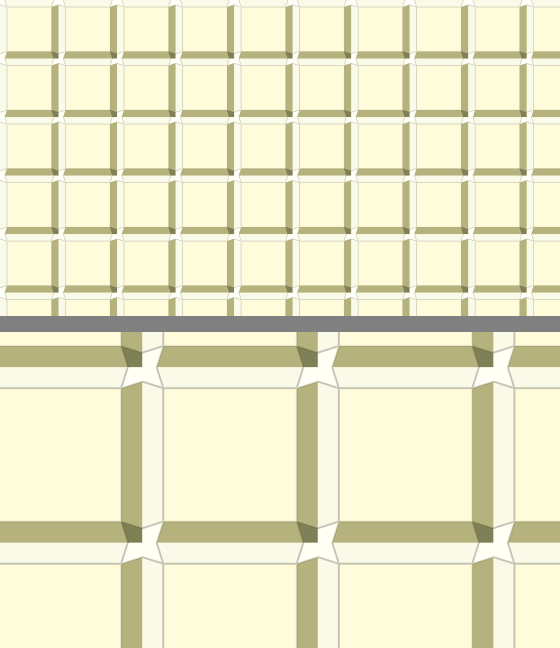
Top: the whole. Bottom: its middle third, enlarged.
This pattern is drawn by a Shadertoy shader. Its source:

```glsl
// Grid of bevelled square tiles lit from the upper left: pale face, light top
// and left bevels, olive right and bottom bevels, flared quads at the corners.
// Each cell is folded onto its nearest grid crossing; edges are box filtered.

const float ROWS = 5.4;            // tiles over the canvas height
const float BEVEL = 0.120;         // bevel width, in tiles
const float CORNER = 0.082;        // corner quad size along the tile border
const float LINE_WIDTH = 0.011;    // hairline between the facets

const vec3 FACE_COLOR = vec3(1.00, 0.99, 0.86);
const vec3 LIGHT_BEVEL = vec3(0.98, 0.98, 0.91);
const vec3 DARK_BEVEL = vec3(0.71, 0.70, 0.49);
const vec3 LIGHT_CORNER = vec3(1.00, 1.00, 0.96);
const vec3 DARK_CORNER = vec3(0.50, 0.50, 0.34);
const float LINE_ON_LIGHT = 0.78;  // hairline tint over light facets
const float LINE_ON_DARK = 0.90;   // hairline tint over dark facets

// Coverage of the side where d is negative, for pixel size px
float inside(float d, float px) {
    return clamp(0.5 - d / px, 0.0, 1.0);
}

void mainImage(out vec4 fragColor, in vec2 fragCoord) {
    float px = ROWS / iResolution.y;
    vec2 p = vec2(fragCoord.x, iResolution.y - fragCoord.y) * px;

    // Offset from the nearest grid crossing, y pointing down
    vec2 g = fract(p + 0.5) - 0.5;
    vec2 q = abs(g);

    // Distances to the face border and to the slanted corner edges
    float faceDist = min(q.x, q.y) - BEVEL;
    float slope = (BEVEL - CORNER) / BEVEL;
    vec2 slant = (q - CORNER - slope * q.yx) / length(vec2(1.0, slope));
    float cornerDist = max(slant.x, slant.y);

    // Shaded sides: x is the right bevel, y is the bottom bevel
    vec2 shade = vec2(inside(g.x, px), inside(g.y, px));
    float sideShade = q.x < q.y ? shade.x : shade.y;
    float cornerShade = shade.x * shade.y;

    // Facets
    float bevelMask = inside(faceDist, px);
    float cornerMask = inside(cornerDist, px);
    vec3 color = mix(FACE_COLOR, mix(LIGHT_BEVEL, DARK_BEVEL, sideShade), bevelMask);
    color = mix(color, mix(LIGHT_CORNER, DARK_CORNER, cornerShade), cornerMask);

    // Hairlines along the facet borders
    float lineDist = min(abs(faceDist), abs(cornerDist));
    float halfWidth = 0.5 * LINE_WIDTH;
    float line = inside(lineDist - halfWidth, px) - inside(lineDist + halfWidth, px);
    float tint = mix(LINE_ON_LIGHT, LINE_ON_DARK, sideShade);
    color *= mix(1.0, tint, line);

    fragColor = vec4(color, 1.0);
}
```
